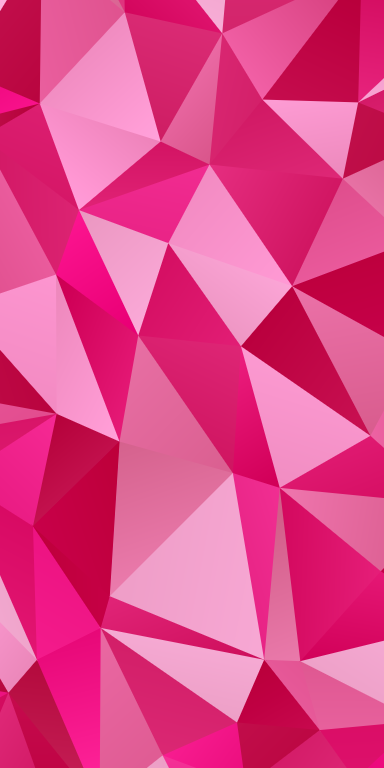
This background is drawn by a Shadertoy shader. Its source:

```glsl
const float CELL = 0.262;        // mean facet spacing, in canvas widths
const float JITTER = 0.43;       // vertex wander, in cells (below 0.5)
const float TILT = 0.42;         // lattice rotation, in radians
const vec2  ORIGIN = vec2(7.3, 3.6);
const float SCATTER = 0.22;      // randomness of the colour choice
const vec3  SHEEN = vec3(0.07, 0.08, 0.10);   // gradient across a facet
const vec3  TINT = vec3(-0.03, 0.12, 0.03);   // tone change between facets

const int COLOURS = 6;
const vec3 PALETTE[COLOURS] = vec3[COLOURS](
    vec3(0.75, 0.02, 0.27), vec3(0.85, 0.10, 0.42), vec3(0.94, 0.10, 0.53),
    vec3(0.99, 0.23, 0.67), vec3(0.89, 0.38, 0.60), vec3(0.96, 0.61, 0.80));
const float SHARE[COLOURS] = float[COLOURS](0.19, 0.30, 0.15, 0.01, 0.18, 0.17);

vec2 hash2(vec2 p) {
    vec3 q = fract(p.xyx * vec3(0.1031, 0.1030, 0.0973));
    q += dot(q, q.yzx + 33.33);
    return fract((q.xx + q.yz) * q.zy);
}

float cross2(vec2 a, vec2 b) { return a.x * b.y - a.y * b.x; }

vec2 vertex(vec2 id) { return id + JITTER * (2.0 * hash2(id + 17.0) - 1.0); }

// Signed distance to the line a-b, positive on its left
float leftOf(vec2 p, vec2 a, vec2 b) {
    return cross2(b - a, p - a) / length(b - a);
}

// Inner distance of a counter-clockwise triangle
float triangle(vec2 p, vec2 a, vec2 b, vec2 c) {
    return min(leftOf(p, a, b), min(leftOf(p, b, c), leftOf(p, c, a)));
}

vec3 pickColour(float pick) {
    float limit = 0.0;
    for (int i = 0; i < COLOURS; i++) {
        limit += SHARE[i];
        if (pick < limit) return PALETTE[i];
    }
    return PALETTE[COLOURS - 1];
}

// Flat colour with a soft linear gradient in a random direction
vec3 facetColour(vec2 id, float side, vec2 offset) {
    vec2 h = hash2(id * 2.0 + vec2(side, 91.0));
    vec2 k = hash2(id * 3.0 + vec2(53.0, side));
    float pick = fract(dot(id, vec2(0.7549, 0.5698)) + 0.45 * side
                       + SCATTER * (h.x - 0.5));
    float angle = 6.2832 * h.y;
    float slope = dot(offset, vec2(cos(angle), sin(angle)));
    return pickColour(pick) + SHEEN * clamp(slope, -0.8, 0.8) * (0.3 + k.y)
           + TINT * (k.x - 0.5);
}

void mainImage(out vec4 fragColor, in vec2 fragCoord) {
    float co = cos(TILT), si = sin(TILT);
    vec2 p = mat2(co, si, -si, co) * fragCoord / (iResolution.x * CELL) + ORIGIN;
    float pixel = 1.0 / (iResolution.x * CELL);
    vec2 home = floor(p);
    vec3 sum = vec3(0.0);
    float weight = 0.0;

    for (int j = -1; j <= 1; j++)
    for (int i = -1; i <= 1; i++) {
        vec2 id = home + vec2(i, j);
        vec2 a = vertex(id), b = vertex(id + vec2(1, 0));
        vec2 c = vertex(id + vec2(1, 1)), d = vertex(id + vec2(0, 1));

        // Split along the diagonal that keeps both halves widest
        float areaAC = min(cross2(b - a, c - a), cross2(c - a, d - a));
        float areaBD = min(cross2(b - a, d - a), cross2(c - b, d - b));
        if (areaBD > areaAC) {
            vec2 first = a;
            a = b; b = c; c = d; d = first;
        }

        // Blend both halves by their pixel coverage
        for (int s = 0; s < 2; s++) {
            vec2 u = s == 0 ? b : c;
            vec2 v = s == 0 ? c : d;
            float cover = clamp(triangle(p, a, u, v) / pixel + 0.5, 0.0, 1.0);
            if (cover > 0.0) {
                sum += cover * facetColour(id, float(s), p - (a + u + v) / 3.0);
                weight += cover;
            }
        }
    }
    fragColor = vec4(clamp(sum / max(weight, 1e-4), 0.0, 1.0), 1.0);
}
```
